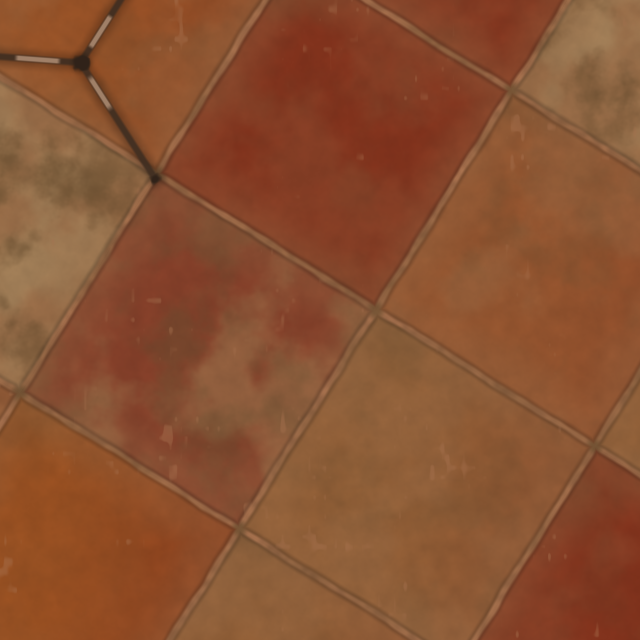
This texture is drawn by a WebGL 1 fragment shader. Its source:

```glsl
precision highp float;
// Worn terracotta floor: slanted square clay tiles, pale grout and a thin wire stand.
uniform vec2 u_resolution;

const float TILE = 0.403;                    // side of one tile
const vec2 CROSSING = vec2(0.587, 0.516);    // grid origin, a grout crossing
const vec2 ALONG = vec2(0.849, -0.528);      // grid axes
const vec2 ACROSS = vec2(0.528, 0.849);

const vec3 RED = vec3(0.50, 0.195, 0.11);
const vec3 ROSE = vec3(0.51, 0.245, 0.16);
const vec3 ORANGE = vec3(0.59, 0.31, 0.13);
const vec3 CLAY = vec3(0.57, 0.325, 0.18);
const vec3 BROWN = vec3(0.56, 0.365, 0.21);
const vec3 SAND = vec3(0.62, 0.485, 0.335);
const vec3 TAN = vec3(0.58, 0.405, 0.265);
const vec3 OLIVE = vec3(0.42, 0.31, 0.19);
const vec3 GROUT = vec3(0.65, 0.44, 0.305);
const vec3 WIRE = vec3(0.25, 0.18, 0.13);
const vec3 GLINT = vec3(0.65, 0.53, 0.44);

float hash(vec2 p) {
  vec3 q = fract(vec3(p.xyx) * 0.1031);
  q += dot(q, q.yzx + 33.33);
  return fract((q.x + q.y) * q.z);
}

float noise(vec2 p) {
  vec2 i = floor(p), f = fract(p);
  f = f * f * (3.0 - 2.0 * f);
  return mix(mix(hash(i), hash(i + vec2(1, 0)), f.x),
             mix(hash(i + vec2(0, 1)), hash(i + vec2(1, 1)), f.x), f.y);
}

float fbm(vec2 p) {
  float sum = 0.0, amp = 0.5;
  for (int k = 0; k < 5; k++) {
    sum += amp * noise(p);
    p = mat2(1.6, 1.2, -1.2, 1.6) * p + 7.3;
    amp *= 0.5;
  }
  return sum;
}

bool isTile(vec2 id, float i, float j) {
  return distance(id, vec2(i, j)) < 0.5;
}

// Base clay in rgb, strength of the mottling in a
vec4 clayOf(vec2 id) {
  if (isTile(id, -2.0, -1.0) || isTile(id, 0.0, 1.0)) return vec4(SAND, 1.0);
  if (isTile(id, -1.0, -1.0)) return vec4(ROSE, 0.9);
  if (isTile(id, -1.0, -2.0)) return vec4(ORANGE, 0.1);
  if (isTile(id, -2.0, 0.0)) return vec4(mix(ORANGE, CLAY, 0.4), 0.4);
  if (isTile(id, 0.0, 0.0)) return vec4(CLAY, 0.5);
  if (id.x + id.y == 0.0 || id.x == -1.0) return vec4(RED, 0.25);
  return vec4(BROWN, 0.45);
}

vec3 tileColor(vec2 id, vec2 f, vec2 p) {
  vec4 clay = clayOf(id);
  vec2 q = p + id * 5.7 + 40.0;
  float blotch = fbm(q * 9.0);
  float stain = fbm(q * 14.0 + 20.0);
  bool sandy = clay.r > 0.61;
  vec3 col = clay.rgb;

  // Kiln flash towards one side, pale or dark mottling
  float flash = smoothstep(0.35, 1.15, f.x * 0.75 + f.y * 0.25);
  col = mix(col, RED, flash * 0.65 * (1.0 - clay.a));
  col = mix(col, TAN, smoothstep(0.38, 0.68, blotch) * clay.a * 0.85);
  col = mix(col, OLIVE, smoothstep(0.44, 0.75, stain) * clay.a * (sandy ? 0.8 : 0.5));

  // Rubbed edges and grimy corner
  vec2 e = min(f, 1.0 - f);
  float rim = 1.0 - smoothstep(0.0, 0.2, min(e.x, e.y) + 0.2 * (blotch - 0.5));
  col = mix(col, TAN, rim * 0.32);
  float corner = 1.0 - smoothstep(0.05, 0.35, distance(f, vec2(0, 1)));
  col = mix(col, OLIVE, corner * 0.45 * stain);

  // Fine grain and pale scratches
  col *= 0.94 + 0.12 * fbm(q * 45.0);
  float scratch = noise(q * vec2(120.0, 65.0)) * noise(q * 16.0 + 9.0);
  return mix(col, GROUT, smoothstep(0.6, 0.85, scratch) * 0.45);
}

// Wire from a to b, bright between the fractions lit.x and lit.y
vec3 drawWire(vec3 col, vec2 p, vec2 a, vec2 b, vec2 lit, float aa) {
  vec2 d = b - a;
  float t = clamp(dot(p - a, d) / dot(d, d), 0.0, 1.0);
  float dist = length(p - a - d * t);
  float shine = smoothstep(lit.x, lit.x + 0.06, t) * (1.0 - smoothstep(lit.y - 0.06, lit.y, t));
  shine *= 1.0 - smoothstep(0.002, 0.006, dist);
  col *= 1.0 - 0.25 * (1.0 - smoothstep(0.0, 0.022, dist));
  return mix(col, mix(WIRE, GLINT, shine), 0.9 * (1.0 - smoothstep(0.004 - aa, 0.006 + aa, dist)));
}

vec3 drawKnot(vec3 col, vec2 p, vec2 c, float r, float aa) {
  float d = distance(p, c) + 0.006 * (noise(p * 130.0) - 0.5);
  return mix(col, WIRE * 0.75, 1.0 - smoothstep(r - 0.003 - aa, r + aa, d));
}

void main() {
  float aa = 1.0 / min(u_resolution.x, u_resolution.y);
  vec2 p = gl_FragCoord.xy * aa;
  vec2 g = vec2(dot(p - CROSSING, ALONG), dot(p - CROSSING, ACROSS)) / TILE;
  g += 0.008 * (vec2(noise(p * 22.0), noise(p * 22.0 + 50.0)) - 0.5);
  vec2 id = floor(g), f = g - id;
  vec3 col = tileColor(id, f, p);

  // Grout with a soft shadow, worn brightness and dirty crossings
  vec2 e = min(f, 1.0 - f) * TILE;
  float gap = min(e.x, e.y + 0.0003);
  float width = 0.0045 + 0.002 * (noise(p * 45.0) - 0.5);
  col *= 1.0 - 0.2 * (1.0 - smoothstep(0.004, 0.013, gap));
  vec3 grout = mix(TAN * 0.9, GROUT, noise(p * 18.0 + 3.0)) * (0.92 + 0.16 * noise(p * 90.0));
  grout = mix(grout, OLIVE, 0.75 * (1.0 - smoothstep(0.004, 0.018, length(e))));
  col = mix(col, grout, 0.9 * (1.0 - smoothstep(width - 0.0015 - aa, width + 0.0015 + aa, gap)));

  // Wire stand resting on the floor
  vec2 joint = vec2(0.126, 0.902), foot = vec2(0.243, 0.720);
  col = drawWire(col, p, joint, vec2(0.195, 1.01), vec2(0.2, 0.7), aa);
  col = drawWire(col, p, joint, vec2(-0.02, 0.913), vec2(0.2, 0.72), aa);
  col = drawWire(col, p, joint, foot, vec2(0.1, 0.42), aa);
  col = drawKnot(col, p, joint, 0.014, aa);
  col = drawKnot(col, p, foot, 0.008, aa);
  gl_FragColor = vec4(col, 1.0);
}
```
